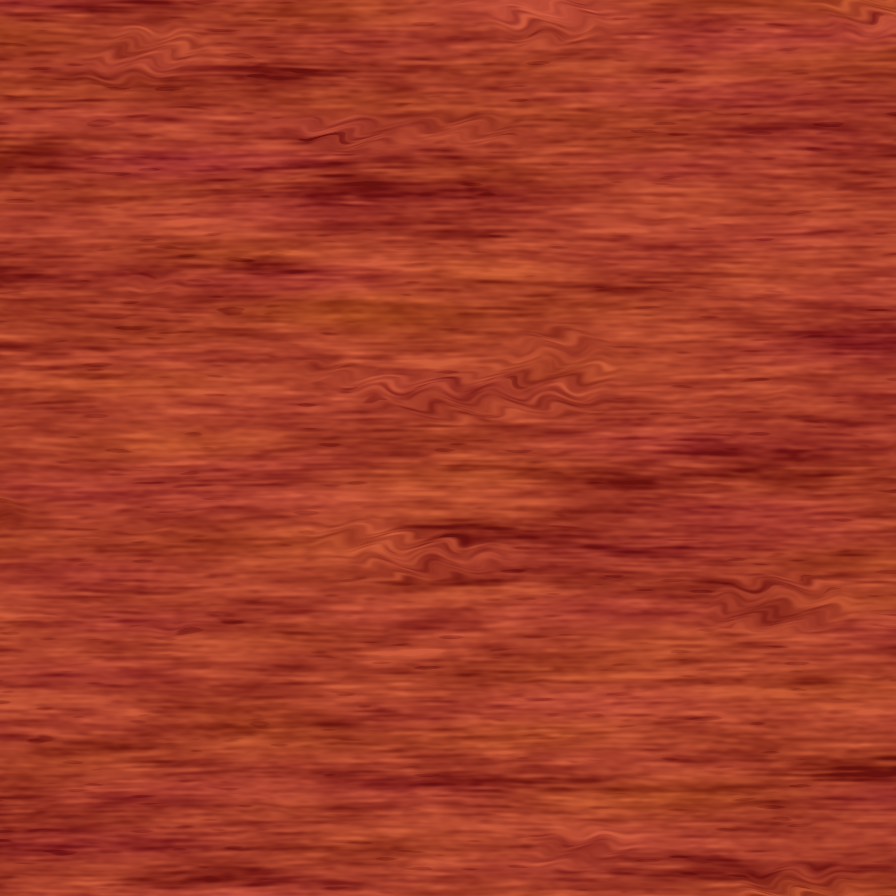
A WebGL 2 fragment shader for this texture:

```glsl
#version 300 es
precision highp float;
// Reddish hardwood with fine horizontal grain.
// Stretched cellular noise scatters soft light and dark dashes at several
// sizes; their sum moves a warm red along a ramp from maroon to orange.

uniform vec2 u_resolution;
out vec4 fragColor;

vec3 hash3(vec2 cell) {
    vec3 q = fract(cell.xyx * vec3(0.1031, 0.1030, 0.0973));
    q += dot(q, q.yxz + 33.33);
    return fract((q.xxy + q.yzz) * q.zyx);
}

// One soft dash per cell, with random place and signed strength.
float dashes(vec2 p, float seed) {
    vec2 home = floor(p);
    float sum = 0.0;
    for (int j = -1; j <= 1; j++) {
        for (int i = -1; i <= 1; i++) {
            vec2 cell = home + vec2(i, j);
            vec3 rnd = hash3(cell + seed * vec2(17.0, 31.0));
            vec2 d = p - cell - rnd.xy;
            float falloff = max(0.0, 1.0 - dot(d, d));
            sum += (2.0 * rnd.z - 1.0) * falloff * falloff;
        }
    }
    return sum;
}

// Gentle sway everywhere, with small curls in a few patches.
vec2 bendGrain(vec2 uv) {
    float sway = sin(uv.x * 7.0 + sin(uv.y * 19.0) * 2.0) * 0.002
               + sin(uv.x * 17.0 - uv.y * 41.0) * 0.0008;
    float curlMask = smoothstep(0.5, 1.0, dashes(uv * vec2(8.0, 18.0), 9.0));
    float curl = sin(uv.x * 95.0 + 3.0 * sin(uv.y * 70.0)) * 0.006;
    return uv + vec2(0.0, sway + curl * curlMask);
}

void main() {
    vec2 uv = bendGrain(gl_FragCoord.xy / u_resolution);

    // Broad bands down to single fibres
    float broad = dashes(uv * vec2(4.0, 21.0), 1.0);
    float bands = dashes(uv * vec2(8.0, 62.0), 2.0);
    float fine = dashes(uv * vec2(15.0, 145.0), 3.0);
    float fibres = dashes(uv * vec2(27.0, 290.0), 4.0);
    float pores = dashes(uv * vec2(85.0, 270.0), 5.0);
    float tone = 0.08 + 0.75 * broad + 0.8 * bands + 0.95 * fine
               + 0.95 * fibres + 0.5 * pores;

    // Sparse dark streaks with fibrous edges
    float streak = -dashes(uv * vec2(6.0, 48.0), 6.0) - 0.3 * broad;
    tone -= 1.8 * max(0.0, streak - 0.35 - 0.25 * fibres);

    // Short dark flecks
    float fleck = dashes(uv * vec2(38.0, 230.0), 7.0);
    tone -= 1.2 * smoothstep(0.7, 1.2, fleck);

    // Tone ramp, with slow drift between crimson and orange
    tone = clamp(tone, -3.6, 2.3);
    float crimson = dashes(uv * vec2(5.0, 34.0), 8.0);
    vec3 wood = vec3(0.645, 0.238, 0.158) + tone * vec3(0.068, 0.050, 0.030);
    wood += crimson * vec3(0.004, -0.012, 0.022);
    fragColor = vec4(max(wood, vec3(0.24, 0.07, 0.06)), 1.0);
}
```
